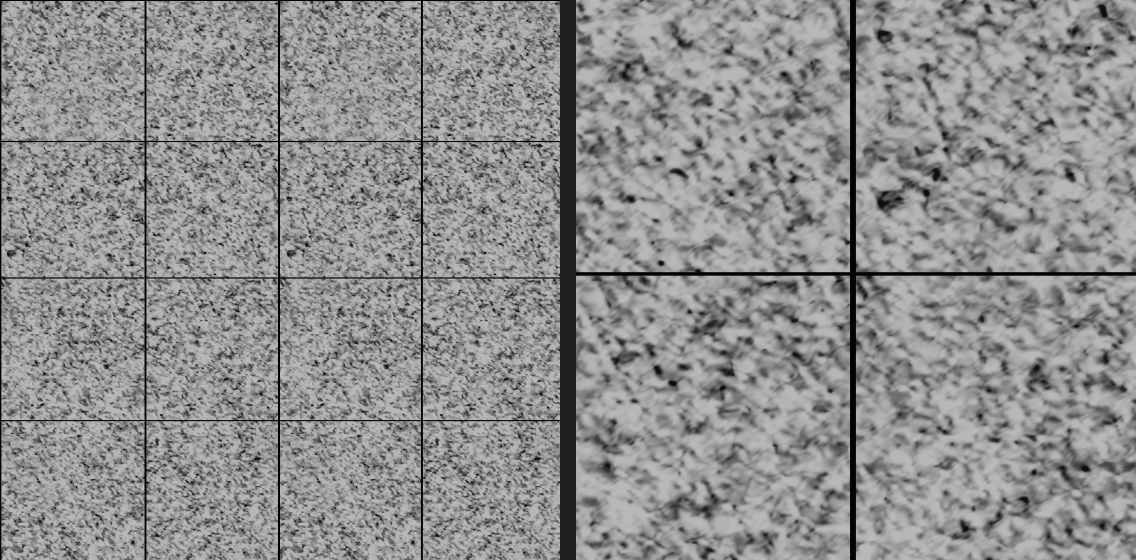
Left: the whole. Right: its middle third, enlarged.
Write a three.js fragment shader that draws this texture.

```glsl
// Four by four speckled grey granite tiles with thin black joints.
varying vec2 vUv;

const vec4 JOINTS_X = vec4(0.0008, 0.2598, 0.4982, 0.7533);
const vec4 JOINTS_Y = vec4(0.2487, 0.5036, 0.7472, 0.9993);
const vec2 JOINT_HALF_WIDTH = vec2(0.0017, 0.0010);
const vec3 JOINT_COLOR = vec3(0.012);

const float STONE_GREY = 0.606;    // tone of an average grain
const float GRAIN_CONTRAST = 0.108;
const float GRAIN_SKEW = 0.025;    // deepens dark grains, flattens light ones
const vec2 COARSE_CELLS = vec2(52.0, 60.0);
const vec4 GRAIN_WEIGHTS = vec4(0.16, 0.45, 0.9, 0.4); // coarse to fine
const float GRAIN_SHEAR = 0.5;     // slants alternate layers to hide the lattice
const float GRAIN_BEND = 0.0028;
const float FLECK_DEPTH = 1.0;
const float PATCH_SOFTENING = 0.2;
const float TILE_SHADING = 0.22;   // lighter toward the foot of each tile
const float NOISE_DEVIATION = 0.2145;

float hash(vec2 p) {
  vec3 q = fract(vec3(p.xyx) * 0.1031);
  q += dot(q, q.yzx + 33.33);
  return fract((q.x + q.y) * q.z);
}

// Value noise that repeats every half canvas across; cells.x must be even.
float noise(vec2 uv, vec2 cells, float seed) {
  vec2 p = uv * cells + vec2(0.0, fract(seed * 0.37));
  vec2 i = floor(p);
  vec2 f = fract(p);
  f = f * f * (3.0 - 2.0 * f);
  float x0 = mod(i.x, cells.x * 0.5);
  float x1 = mod(i.x + 1.0, cells.x * 0.5);
  float low = mix(hash(vec2(x0, i.y) + seed), hash(vec2(x1, i.y) + seed), f.x);
  float high = mix(hash(vec2(x0, i.y + 1.0) + seed),
                   hash(vec2(x1, i.y + 1.0) + seed), f.x);
  return mix(low, high, f.y);
}

// Sum of grain sizes, scaled to zero mean and unit deviation.
float grain(vec2 uv) {
  vec2 slant = vec2(GRAIN_SHEAR * uv.y, 0.0);
  vec4 layers = vec4(noise(uv, COARSE_CELLS, 17.0),
                     noise(uv - slant, COARSE_CELLS * 2.0, 58.0),
                     noise(uv + slant, COARSE_CELLS * 4.0, 99.0),
                     noise(uv - slant, COARSE_CELLS * 7.0, 140.0)) - 0.5;
  return dot(layers, GRAIN_WEIGHTS) / (NOISE_DEVIATION * length(GRAIN_WEIGHTS));
}

float nearest(float x, vec4 lines) {
  vec4 d = abs(x - lines);
  return min(min(d.x, d.y), min(d.z, d.w));
}

void main() {
  // Bend the lattice slightly so that grains have irregular outlines.
  vec2 bend = vec2(noise(vUv, vec2(130.0), 211.0),
                   noise(vUv, vec2(130.0), 307.0)) - 0.5;
  vec2 uv = vUv + bend * GRAIN_BEND;

  // Mineral grains, with calmer patches and a slight change of tone per tile.
  float z = grain(uv);
  float calm = smoothstep(0.5, 0.9, noise(vUv, vec2(12.0, 13.0), 401.0));
  z *= 1.0 - PATCH_SOFTENING * calm;
  z += TILE_SHADING * (0.5 - fract(vUv.y * 4.0));

  // Sparse black mica flecks inside the darker grains.
  float fleck = smoothstep(0.7, 0.95, noise(uv, vec2(190.0, 216.0), 503.0));
  z -= FLECK_DEPTH * fleck * (1.0 - smoothstep(-1.2, 0.0, z));

  z = clamp(z, -3.0, 2.0);
  float grey = STONE_GREY + GRAIN_CONTRAST * z - GRAIN_SKEW * z * z;
  vec3 color = vec3(max(grey, 0.04));

  // Joints between the tiles.
  vec2 gap = vec2(nearest(vUv.x, JOINTS_X), nearest(vUv.y, JOINTS_Y));
  vec2 blur = max(fwidth(vUv), vec2(0.0002)) * 0.5;
  vec2 joint = 1.0 - smoothstep(JOINT_HALF_WIDTH - blur,
                                JOINT_HALF_WIDTH + blur, gap);
  color = mix(color, JOINT_COLOR, max(joint.x, joint.y));

  gl_FragColor = vec4(color, 1.0);
}
```
